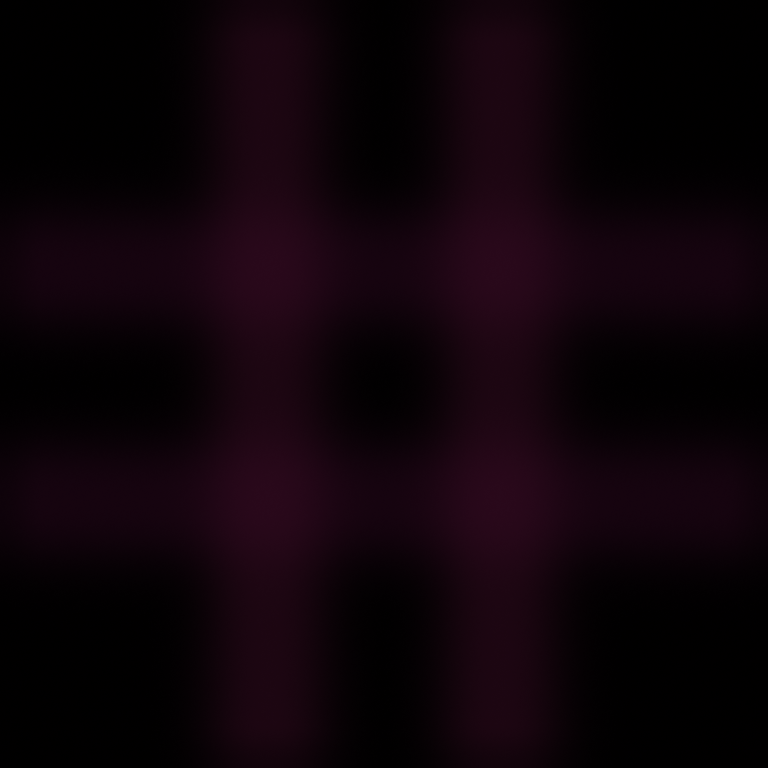
Give the GLSL for this background, as a Shadertoy shader.

```glsl
// Two upright and two level bands of dim plum light crossing on black.
// Each band is a soft bell-shaped falloff from its axis; bands dim slightly
// near the canvas border and add up where they cross.

const vec3 BASE_COLOR    = vec3(0.003, 0.0, 0.001);
const vec3 UPRIGHT_COLOR = vec3(0.108, 0.024, 0.068);
const vec3 LEVEL_COLOR   = vec3(0.082, 0.015, 0.058);
const float BAND_OFFSET  = 0.151;  // distance of each axis from the centre
const float BAND_WIDTH   = 0.083;  // reach of the glow
const float BAND_POWER   = 2.5;    // flatness of the bright core
const float OVERLAP_LOSS = 0.4;    // level light lost under an upright band
const float END_LEVEL    = 0.65;   // brightness at the ends of a band
const float END_FADE     = 0.06;   // length of the fade at the ends

// Mirrored pair of soft bands along one axis
float bandPair(float coord) {
    float d = abs(abs(coord - 0.5) - BAND_OFFSET);
    return exp(-pow(d / BAND_WIDTH, BAND_POWER));
}

// Dimming along the length of a band toward the border
float endFade(float coord) {
    float edge = min(coord, 1.0 - coord);
    return mix(END_LEVEL, 1.0, smoothstep(0.0, END_FADE, edge));
}

// Small noise that hides steps in the dark gradients
float hash(vec2 p) {
    return fract(sin(dot(p, vec2(12.99, 78.23))) * 43758.5);
}

void mainImage(out vec4 fragColor, in vec2 fragCoord) {
    vec2 uv = fragCoord / iResolution.xy;

    float upright = bandPair(uv.x) * endFade(uv.y);
    float level = bandPair(uv.y) * endFade(uv.x);

    // Combine the light of both directions
    vec3 color = BASE_COLOR + UPRIGHT_COLOR * upright;
    color += LEVEL_COLOR * level * (1.0 - OVERLAP_LOSS * upright);

    color += (hash(fragCoord) - 0.5) / 255.0;
    fragColor = vec4(max(color, 0.0), 1.0);
}
```
